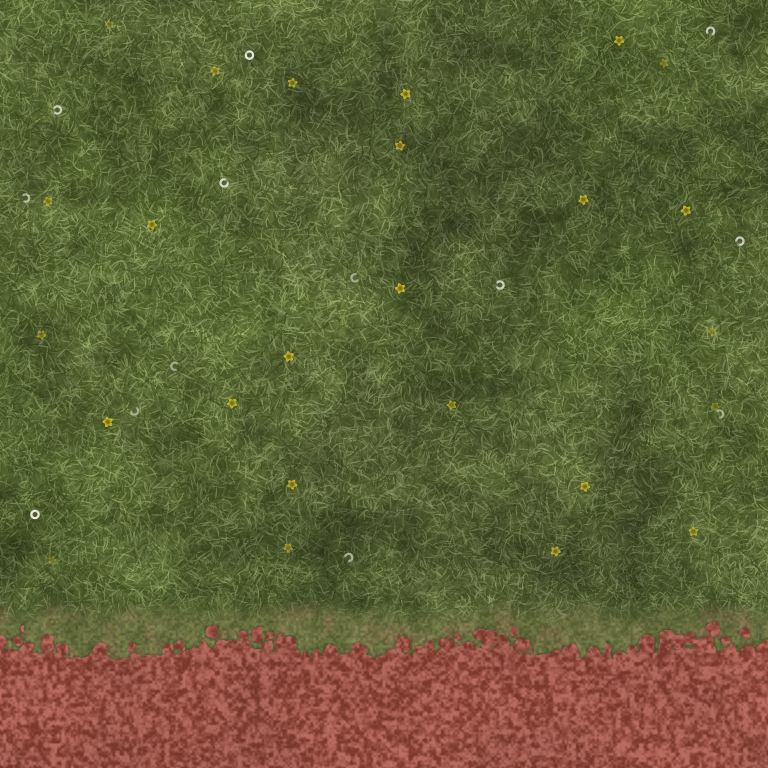
Write a Shadertoy shader that draws this texture.

```glsl
const float TAU = 6.2831853;
const int BLADE_LAYERS = 8;

vec2 hash2(vec2 p) {
    vec3 q = fract(p.xyx * vec3(0.1031, 0.1030, 0.0973));
    q += dot(q, q.yzx + 33.33);
    return fract((q.xx + q.yz) * q.zy);
}

float noise(vec2 p) {
    vec2 i = floor(p), f = fract(p);
    f = f * f * (3.0 - 2.0 * f);
    float low = mix(hash2(i).x, hash2(i + vec2(1, 0)).x, f.x);
    float high = mix(hash2(i + vec2(0, 1)).x, hash2(i + 1.0).x, f.x);
    return mix(low, high, f.y);
}

float fbm(vec2 p) {
    float sum = 0.0, weight = 0.5;
    for (int k = 0; k < 4; k++) {
        sum += weight * noise(p);
        p = mat2(1.6, 1.2, -1.2, 1.6) * p + 17.3;
        weight *= 0.5;
    }
    return sum / 0.9375;
}

mat2 rotation(float a) {
    return mat2(cos(a), sin(a), -sin(a), cos(a));
}

float coverage(float dist, float px) {
    return clamp(0.5 - dist / px, 0.0, 1.0);
}

// One layer of curved, tapered blades, one per grid cell
vec3 addBlades(vec3 color, vec2 p, float cells, float seed, float px) {
    vec2 g = p * cells, cell = floor(g);
    for (int j = -1; j <= 1; j++)
    for (int i = -1; i <= 1; i++) {
        vec2 id = cell + vec2(i, j);
        vec2 place = hash2(id + seed), style = hash2(id + seed + 57.3);
        vec2 q = rotation(style.x * TAU) * (g - id - place);
        float halfLength = mix(0.45, 0.9, fract(style.y * 7.0 + place.x));
        float bend = (place.y - 0.5) * 0.9;
        float dist = length(vec2(max(abs(q.x) - halfLength, 0.0), q.y - bend * q.x * q.x));
        float width = 0.00095 * cells * (1.0 - 0.5 * min(abs(q.x) / halfLength, 1.0));
        vec3 tint = mix(vec3(0.23, 0.28, 0.11), vec3(0.57, 0.63, 0.41), pow(style.y, 1.4));
        color = mix(color, tint, 0.72 * coverage(dist - width, px * cells));
    }
    return color;
}

vec3 lawn(vec2 p, float px) {
    vec3 color = mix(vec3(0.22, 0.27, 0.11), vec3(0.40, 0.45, 0.25), fbm(p * 150.0));
    for (int k = 0; k < BLADE_LAYERS; k++) {
        float n = float(k);
        color = addBlades(color, rotation(n * 0.8) * p, 54.0 + 6.0 * n, 19.7 * n, px);
    }
    float patches = fbm(p * 7.0 + 3.0), clumps = fbm(p * 28.0);
    color *= 0.99 + 0.45 * (patches - 0.5) + 0.45 * (clumps - 0.5);
    return color * mix(vec3(0.95, 1.02, 0.90), vec3(1.04, 0.99, 1.08), fbm(p * 5.0 + 40.0));
}

// Offset from the flower in this cell in xy, its opacity in z
vec3 scatter(vec2 p, float cells, float seed, float density) {
    vec2 id = floor(p * cells);
    vec2 jitter = hash2(id + seed), style = hash2(id + seed + 91.7);
    vec2 center = (id + mix(vec2(0.12), vec2(0.88), jitter)) / cells;
    float present = step(style.x, density) * step(0.27, center.y);
    return vec3(p - center, present * mix(0.4, 1.0, style.y));
}

vec3 addYellowFlower(vec3 color, vec3 flower, float px) {
    float r = length(flower.xy), a = atan(flower.y, flower.x + 1e-6);
    float radius = mix(0.0045, 0.0072, flower.z) * (0.82 + 0.18 * cos(5.0 * a + flower.z * 30.0));
    vec3 petals = mix(vec3(0.48, 0.43, 0.08), vec3(0.79, 0.72, 0.16), smoothstep(0.001, 0.005, r));
    return mix(color, petals, flower.z * coverage(r - radius, px));
}

vec3 addDaisy(vec3 color, vec3 flower, float px) {
    float r = length(flower.xy), a = atan(flower.y, flower.x + 1e-6);
    float ring = coverage(abs(r - 0.0047) - 0.0015, px);
    float gaps = smoothstep(-0.9, -0.4, cos(a + flower.z * 40.0) + 1.2 * (flower.z - 0.6));
    color = mix(color, vec3(0.32, 0.35, 0.18), 0.7 * flower.z * coverage(r - 0.0035, px));
    return mix(color, vec3(0.91, 0.92, 0.88), flower.z * ring * gaps);
}

vec3 wornStrip(vec2 p) {
    vec3 color = mix(vec3(0.31, 0.36, 0.17), vec3(0.53, 0.52, 0.34), fbm(p * 65.0));
    color = mix(color, vec3(0.55, 0.44, 0.32), 0.55 * smoothstep(0.5, 0.75, fbm(p * 35.0 + 9.0)));
    return color * (0.82 + 0.36 * noise(p * 310.0));
}

vec3 rubber(vec2 p) {
    float grains = 0.6 * noise(p * 170.0) + 0.4 * noise(p * 330.0 + 8.0);
    vec3 color = mix(vec3(0.48, 0.22, 0.17), vec3(0.71, 0.42, 0.37), smoothstep(0.15, 0.85, grains));
    return color * (0.95 + 0.1 * fbm(p * 12.0));
}

// Signed distance to the rubber: a wavy bank plus loose crumbs
float rubberDistance(vec2 p) {
    const float cells = 62.0;
    float wave = 0.011 * cos(TAU * (p.x - 0.6) / 0.31);
    vec2 warped = p + 0.005 * (vec2(noise(p * 130.0), noise(p * 130.0 + 31.0)) - 0.5);
    float dist = warped.y - 0.149 - 0.5 * wave - 0.008 * (noise(vec2(p.x * 45.0, 2.0)) - 0.5);
    vec2 cell = floor(p * cells);
    for (int j = -1; j <= 1; j++)
    for (int i = -1; i <= 1; i++) {
        vec2 id = cell + vec2(i, j);
        vec2 jitter = hash2(id + 11.0), style = hash2(id + 73.0);
        vec2 center = (id + jitter) / cells;
        float reach = 0.151 + wave + 0.025 * style.x;
        float crumb = length(warped - center) - mix(0.005, 0.0105, style.y);
        if (center.y < reach) dist = min(dist, crumb);
    }
    return dist;
}

void mainImage(out vec4 fragColor, in vec2 fragCoord) {
    float px = 1.0 / iResolution.y;
    vec2 p = fragCoord * px;

    // Grass and flowers
    vec3 color = lawn(p, px);
    color = addYellowFlower(color, scatter(p, 6.0, 5.0, 0.85), px);
    color = addDaisy(color, scatter(p, 5.0, 44.0, 0.65), px);

    // Worn border and rubber track
    float worn = 1.0 - smoothstep(0.180, 0.222, p.y + 0.03 * (fbm(p * 30.0) - 0.5));
    color = mix(color, wornStrip(p), 0.88 * worn);
    float edge = rubberDistance(p);
    color *= 1.0 - 0.15 * (1.0 - smoothstep(0.0, 0.004, edge));
    color = mix(color, rubber(p), coverage(edge, px));
    fragColor = vec4(color, 1.0);
}
```
